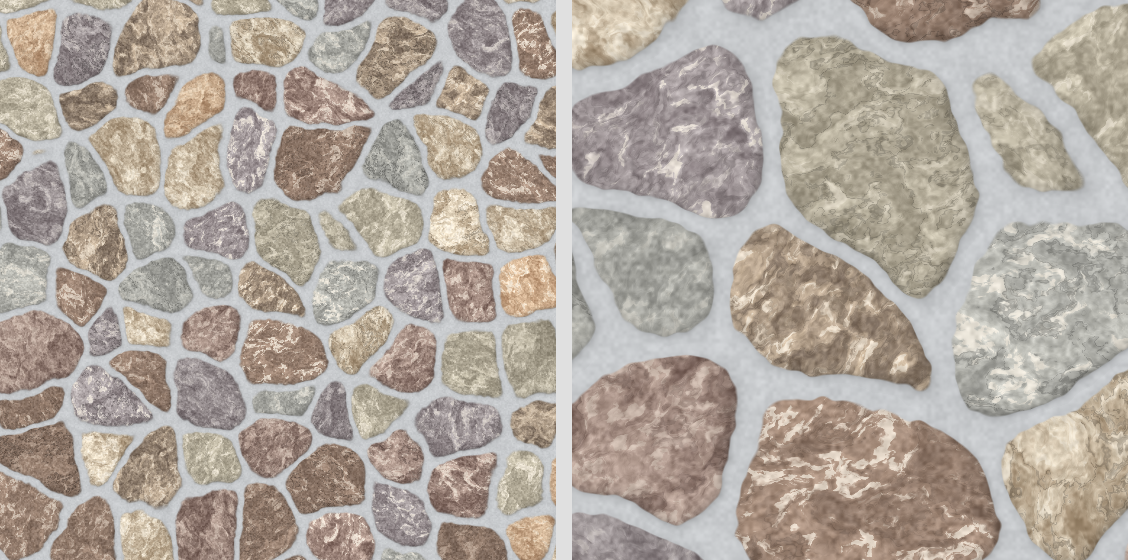
Left, the full canvas; right, a detail of the centre.
Write a Shadertoy shader that draws this texture.

```glsl
// Irregular flagstone paving: rounded stones of mixed colour set in pale grout.
// Stones are cells of a weighted Voronoi diagram with soft-min rounded corners;
// their mottled faces come from domain-warped value noise.

const float STONES = 9.2;   // stones across the canvas height

vec2 hash2(vec2 p) {
    vec3 q = fract(p.xyx * vec3(0.1031, 0.1030, 0.0973));
    q += dot(q, q.yzx + 33.33);
    return fract((q.xx + q.yz) * q.zy);
}

float noise(vec2 p) {
    vec2 i = floor(p), f = fract(p);
    f = f * f * (3.0 - 2.0 * f);
    return mix(mix(hash2(i).x, hash2(i + vec2(1, 0)).x, f.x),
               mix(hash2(i + vec2(0, 1)).x, hash2(i + vec2(1, 1)).x, f.x), f.y);
}

float fbm(vec2 p) {
    float sum = 0.0, amp = 0.5;
    for (int i = 0; i < 5; i++) {
        sum += amp * noise(p);
        p = mat2(1.6, 1.2, -1.2, 1.6) * p + 7.3;
        amp *= 0.56;
    }
    return sum / 1.07;
}

vec2 noise2(vec2 p) {
    return vec2(noise(p), noise(p + 41.7)) - 0.5;
}

// Seed position in xy, size weight in z
vec3 seed(vec2 cell) {
    vec2 jitter = 0.12 + 0.76 * hash2(cell + 13.0);
    return vec3(cell + jitter, 0.34 * hash2(cell + 71.0).x);
}

// Rounded distance to the stone's edge; also its cell and the outward normal
float stoneEdge(vec2 p, out vec2 id, out vec2 normal) {
    vec2 base = floor(p);
    vec3 own = vec3(0);
    float best = 1e5;
    for (int k = 0; k < 25; k++) {
        vec2 cell = base + vec2(k % 5 - 2, k / 5 - 2);
        vec3 s = seed(cell);
        float d = dot(p - s.xy, p - s.xy) - s.z;
        if (d < best) { best = d; own = s; id = cell; }
    }
    float sum = 0.0;
    normal = vec2(0);
    for (int k = 0; k < 25; k++) {
        vec2 cell = base + vec2(k % 5 - 2, k / 5 - 2);
        if (cell == id) continue;
        vec3 s = seed(cell);
        vec2 toward = s.xy - own.xy;
        float gap = dot(p - s.xy, p - s.xy) - s.z - best;
        float near = exp(-15.0 * gap / (2.0 * length(toward)));
        sum += near;
        normal += near * normalize(toward);
    }
    normal /= sum;
    return -log(sum) / 15.0;
}

vec3 stoneColor(vec2 p, vec2 id) {
    // Brown, red-brown, umber, gold, cream, olive, grey, violet-grey
    vec3 dark[8] = vec3[8](
        vec3(0.47, 0.39, 0.34), vec3(0.45, 0.36, 0.33), vec3(0.44, 0.38, 0.33),
        vec3(0.67, 0.53, 0.41), vec3(0.61, 0.53, 0.43), vec3(0.59, 0.56, 0.49),
        vec3(0.56, 0.56, 0.54), vec3(0.46, 0.42, 0.43));
    vec3 light[8] = vec3[8](
        vec3(0.69, 0.59, 0.52), vec3(0.80, 0.71, 0.66), vec3(0.86, 0.78, 0.68),
        vec3(0.94, 0.84, 0.72), vec3(0.95, 0.91, 0.83), vec3(0.85, 0.82, 0.74),
        vec3(0.80, 0.80, 0.77), vec3(0.77, 0.74, 0.74));
    vec2 h = hash2(id + 5.0), g = hash2(id + 29.0);
    int kind = int(h.x * 7.99);

    // Each stone has its own grain direction and offset
    float a = 6.2832 * h.y;
    vec2 q = mat2(cos(a), sin(a), -sin(a), cos(a)) * p * vec2(3.2, 4.6) + 60.0 * g;
    vec2 warp = vec2(fbm(q), fbm(q + 19.0)) - 0.5;
    float n = fbm(q + 3.2 * warp);
    float fine = fbm(q * 3.5 + 5.0 * warp);

    float tone = smoothstep(0.25, 0.75, n * 0.65 + fine * 0.35);
    vec3 col = mix(dark[kind], light[kind], tone);

    // Pale mineral flecks and thin dark veins
    float fleck = smoothstep(0.54, 0.64, fine) * smoothstep(0.40, 0.60, n);
    col = mix(col, vec3(0.91, 0.88, 0.83), fleck * mix(0.15, 0.75, g.x));
    float vein = 1.0 - smoothstep(0.0, 0.035, abs(n - 0.47));
    col *= 1.0 - 0.22 * vein * g.y;
    return col * (0.96 + 0.10 * g.x) + 0.14 * (noise(p * 42.0) - 0.5);
}

void mainImage(out vec4 fragColor, in vec2 fragCoord) {
    vec2 p = fragCoord / iResolution.y * STONES + 3.0;
    float pixel = STONES / iResolution.y;

    // Bend the layout, then roughen the outlines
    vec2 bent = p + 0.50 * noise2(p * 0.75) + 0.09 * noise2(p * 4.0)
              + 0.025 * noise2(p * 15.0);
    vec2 id, normal;
    float d = stoneEdge(bent, id, normal) - 0.055;
    float side = dot(normal, vec2(0.6, -0.8));   // positive at the lower right

    // Grout with fine grain and a soft shadow around each stone
    vec3 grout = vec3(0.79, 0.80, 0.81) + 0.07 * (fbm(p * 14.0) - 0.5)
               + 0.05 * (noise(p * 45.0) - 0.5);
    grout *= 1.0 - (0.10 + 0.08 * side) * exp(min(d, 0.0) * 45.0);

    // Stone face with a bevelled rim
    vec3 face = stoneColor(p, id);
    float rim = exp(-max(d, 0.0) * 28.0);
    face *= 1.0 - rim * (0.13 + 0.12 * side);

    vec3 col = mix(grout, face, smoothstep(-1.2 * pixel, 1.2 * pixel, d));
    fragColor = vec4(clamp(col, 0.0, 1.0), 1.0);
}
```
